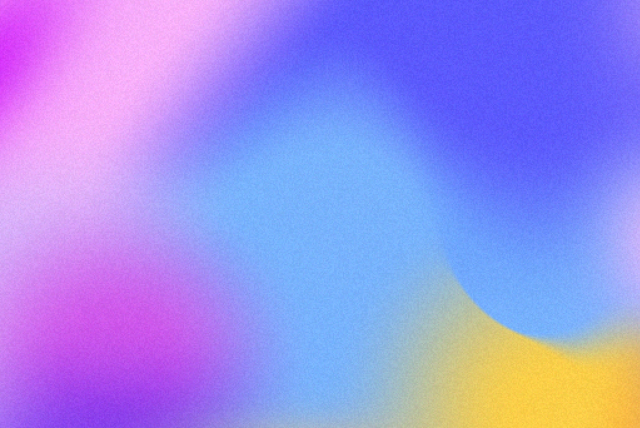
This background is drawn by a Shadertoy shader. Its source:

```glsl
// Soft mesh-like gradient: indigo sky, blue dome, pink band, orchid and amber pools.
// Broad colour fields are layered with smooth masks and elliptical glows,
// a curved fold cuts the amber pool, and fine tinted value noise adds grain.

const vec3 SKY = vec3(0.47, 0.70, 0.99);
const vec3 DEEP_SKY = vec3(0.41, 0.62, 0.99);
const vec3 INDIGO = vec3(0.36, 0.35, 0.99);
const vec3 PINK = vec3(0.97, 0.69, 0.98);
const vec3 LAVENDER = vec3(0.84, 0.71, 0.98);
const vec3 MAGENTA = vec3(0.83, 0.18, 0.98);
const vec3 ORCHID = vec3(0.81, 0.34, 0.92);
const vec3 VIOLET = vec3(0.47, 0.20, 0.93);
const vec3 LILAC = vec3(0.66, 0.55, 0.98);
const vec3 SAND = vec3(0.80, 0.72, 0.60);
const vec3 AMBER = vec3(0.98, 0.81, 0.28);
const vec3 ORANGE = vec3(0.98, 0.69, 0.24);

float hash(vec2 cell) {
    vec3 q = fract(vec3(cell.xyx) * 0.1031);
    q += dot(q, q.yzx + 33.33);
    return fract((q.x + q.y) * q.z);
}

float valueNoise(vec2 p) {
    vec2 cell = floor(p);
    vec2 f = fract(p);
    f = f * f * (3.0 - 2.0 * f);
    float low = mix(hash(cell), hash(cell + vec2(1.0, 0.0)), f.x);
    float high = mix(hash(cell + vec2(0.0, 1.0)), hash(cell + 1.0), f.x);
    return mix(low, high, f.y);
}

// Gaussian falloff of an ellipse whose first axis points along "axis".
float glow(vec2 p, vec2 center, vec2 axis, vec2 radii) {
    vec2 d = p - center;
    vec2 q = vec2(dot(d, axis), dot(d, vec2(axis.y, -axis.x))) / radii;
    return exp(-dot(q, q));
}

// Ellipse that is full inside "inner" and fades out at "outer", in radii.
float pool(vec2 p, vec2 center, vec2 radii, float inner, float outer) {
    return 1.0 - smoothstep(inner, outer, length((p - center) / radii));
}

// Lower limit of the indigo field, lifted by the blue dome.
float domeHeight(float x) {
    float d = x - 0.79;
    float t = d / (d < 0.0 ? 0.36 : 0.24);
    return 0.53 + 0.26 * exp(-t * t) + 0.07 * smoothstep(1.25, 1.5, x);
}

// Coverage below the sweeping fold; it blurs towards both of its ends.
float foldMask(vec2 p) {
    float drop = 0.30 * exp(-(p.x - 1.006) / 0.11);
    float height = 0.175 + drop + 0.06 * smoothstep(1.32, 1.5, p.x);
    float slope = drop / 0.11;
    float d = (height - p.y) / sqrt(1.0 + slope * slope);
    float blur = mix(0.006, 0.09, smoothstep(1.2, 1.46, p.x));
    blur += 0.05 * (1.0 - smoothstep(0.97, 1.08, p.x));
    return smoothstep(-blur, blur, d);
}

vec3 background(vec2 p) {
    vec2 level = vec2(1.0, 0.0);
    float fold = foldMask(p);

    // Indigo above the blue dome, with deeper sky behind the fold
    float dome = domeHeight(p.x);
    float spread = mix(0.16, 0.21, smoothstep(1.0, 1.25, p.x));
    float deep = (1.0 - fold) * smoothstep(0.2, 0.45, p.y) * smoothstep(0.9, 1.1, p.x);
    vec3 col = mix(SKY, DEEP_SKY, 0.7 * deep);
    col = mix(col, INDIGO, smoothstep(dome - spread, dome + 0.16, p.y));
    col = mix(col, LILAC, 0.8 * glow(p, vec2(1.56, 1.0), level, vec2(0.15, 0.22)));

    // Pink band that bends down into lavender, with a magenta corner
    float rise = p.y - 0.64;
    float bandEdge = 0.37 + 0.39 * (rise + sqrt(rise * rise + 0.006));
    float band = 1.0 - smoothstep(bandEdge - 0.21, bandEdge + 0.20, p.x);
    col = mix(col, mix(LAVENDER, PINK, smoothstep(0.42, 0.75, p.y)), band);
    col = mix(col, MAGENTA,
              glow(p, vec2(-0.06, 0.81), vec2(0.628, 0.778), vec2(0.34, 0.13)));

    // Orchid pool sinking into violet
    vec3 orchidShade = mix(VIOLET, ORCHID, smoothstep(-0.10, 0.27, p.y));
    col = mix(col, orchidShade, pool(p, vec2(0.27, 0.15), vec2(0.30, 0.28), 0.3, 1.6));
    col = mix(col, VIOLET, 0.6 * glow(p, vec2(0.12, -0.06), level, vec2(0.30, 0.10)));

    // Lavender light on the right and sand light along the bottom
    col = mix(col, LAVENDER, glow(p, vec2(1.55, 0.43), level, vec2(0.14, 0.20)));
    col = mix(col, SAND, 0.7 * glow(p, vec2(0.75, -0.05), level, vec2(0.30, 0.08)));

    // Amber pool trimmed by the fold
    vec3 amberShade = mix(AMBER, ORANGE, smoothstep(1.34, 1.54, p.x - 0.2 * p.y));
    float amber = pool(p, vec2(1.32, 0.02), vec2(0.35, 0.34), 0.3, 1.65);
    return mix(col, amberShade, amber * fold);
}

void mainImage(out vec4 fragColor, in vec2 fragCoord) {
    vec2 p = fragCoord / iResolution.y;
    vec3 col = background(p);

    // Fine film grain: a shared brightness part and a weaker tinted part
    vec2 g = p * 342.0 + 0.5;
    float shade = valueNoise(g) - 0.5;
    vec3 tint = vec3(valueNoise(g + 611.0), valueNoise(g + 1273.0),
                     valueNoise(g + 1907.0)) - 0.5;
    col += 0.05 * shade + 0.04 * tint;
    fragColor = vec4(clamp(col, 0.0, 1.0), 1.0);
}
```
